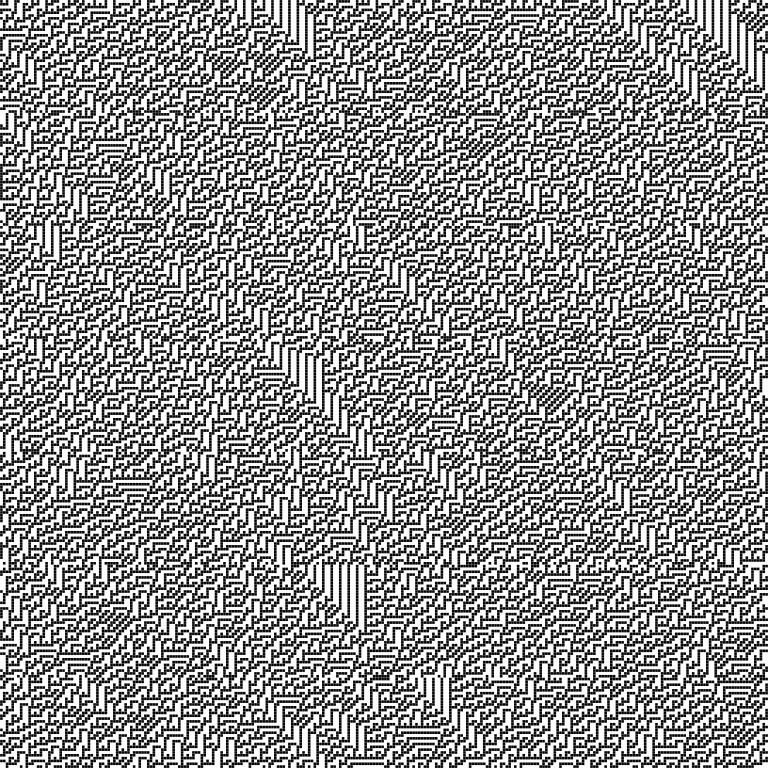
A WebGL 1 fragment shader for this pattern:

```glsl
precision highp float;
// Space-time diagram of a chaotic one-dimensional cellular automaton, time running down.
// Every BLOCK rows a hashed seed row is drawn afresh; each pixel then evolves only the
// light cone above it, and box-filters the four small ink squares it may touch.
uniform vec2 u_resolution;

#define CELLS 272.0        // cells along the canvas height
#define BLOCK 40           // rows evolved from one seed row
#define GAP 0.08           // paper gap between ink squares, in cells
#define BAND_SPACING 150.0 // columns between diagonal bands of upright bars
#define BAND_WIDTH 15.0    // columns of ordered seed in a band
#define BAND_CHANCE 0.6    // share of bands present in a seed row
#define INK 0.02
#define PAPER 0.99

float hash(vec2 p) {
    vec3 q = fract(p.xyx * 0.1031);
    q += dot(q, q.yzx + 33.33);
    return fract((q.x + q.y) * q.z);
}

// Random bits, with sparse diagonal bands holding the stable 1-0-0 pattern.
float seedCell(float column, float row) {
    float shifted = column - 0.85 * row + 60.0;
    float band = floor(shifted / BAND_SPACING);
    float inside = step(mod(shifted, BAND_SPACING), BAND_WIDTH);
    float present = step(hash(vec2(band + 71.0, row + 9.0)), BAND_CHANCE);
    float bars = 1.0 - step(0.5, mod(column, 3.0));
    float noise = step(0.5, hash(vec2(column + 311.0, row + 17.0)));
    return mix(noise, bars, inside * present);
}

// left XOR (centre OR NOT right)
float evolve(float left, float centre, float right) {
    return abs(left - max(centre, 1.0 - right));
}

// Share of the span [start, start + width] inked by the cell beginning at 'cell'.
float coverage(float start, float width, float cell) {
    float lo = max(start, cell + 0.5 * GAP);
    float hi = min(start + width, cell + 1.0 - 0.5 * GAP);
    return max(hi - lo, 0.0) / width;
}

void main() {
    // Pixel footprint in cell units, measured from the top left.
    float width = CELLS / u_resolution.y;
    vec2 centre = vec2(gl_FragCoord.x, u_resolution.y - gl_FragCoord.y) * width;
    vec2 start = centre - 0.5 * width;
    vec2 cell = floor(start);

    // Seed the light cone of this cell and its right neighbour.
    float seedRow = floor(cell.y / float(BLOCK)) * float(BLOCK);
    int steps = int(cell.y - seedRow + 0.5);
    float firstColumn = cell.x - 1.0 - float(steps);
    float state[2 * BLOCK + 2];
    for (int i = 0; i < 2 * BLOCK + 2; i++) {
        state[i] = 0.0;
        if (i < 2 * steps + 4) state[i] = seedCell(firstColumn + float(i), seedRow);
    }

    // Evolve in place; the cone narrows by one cell on each side per step.
    for (int j = 0; j < BLOCK; j++) {
        if (j >= steps) break;
        for (int i = 0; i < 2 * BLOCK; i++) {
            if (i > 2 * (steps - j) + 1) break;
            state[i] = evolve(state[i], state[i + 1], state[i + 2]);
        }
    }

    // The row here and the one below, which may belong to the next seed.
    vec2 here = vec2(state[1], state[2]);
    vec2 below = vec2(evolve(state[0], state[1], state[2]),
                      evolve(state[1], state[2], state[3]));
    if (steps == BLOCK - 1) {
        below = vec2(seedCell(cell.x, cell.y + 1.0), seedCell(cell.x + 1.0, cell.y + 1.0));
    }

    // Area of ink within the pixel.
    vec2 across = vec2(coverage(start.x, width, cell.x), coverage(start.x, width, cell.x + 1.0));
    vec2 down = vec2(coverage(start.y, width, cell.y), coverage(start.y, width, cell.y + 1.0));
    float ink = dot(here, across) * down.x + dot(below, across) * down.y;
    gl_FragColor = vec4(vec3(mix(PAPER, INK, ink)), 1.0);
}
```
